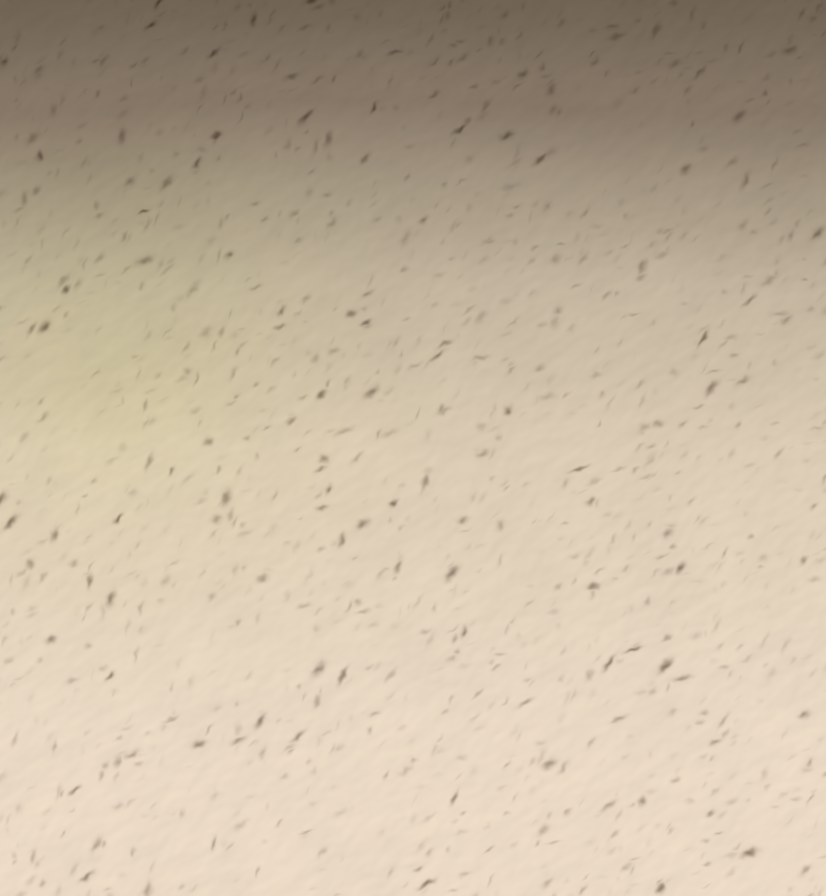
Reproduce this texture procedurally as a WebGL 1 fragment shader.

```glsl
precision highp float;
uniform vec2 u_resolution;

// Wall colours, from the shaded top edge to the lit base
const vec3 SHADE_DEEP = vec3(0.435, 0.385, 0.325);
const vec3 SHADE_MID  = vec3(0.525, 0.467, 0.402);
const vec3 SHADE_SOFT = vec3(0.640, 0.588, 0.508);
const vec3 WALL_DIM   = vec3(0.765, 0.710, 0.622);
const vec3 WALL_MID   = vec3(0.855, 0.793, 0.702);
const vec3 WALL_LIT   = vec3(0.920, 0.852, 0.770);
const vec3 PIT_TINT   = vec3(0.92, 1.0, 1.06);
const vec3 YELLOW_CAST = vec3(-0.012, 0.002, -0.042);

// Pits: cell size, half length and half width in canvas heights
const float FINE_CELL = 0.019;
const vec2  FINE_SIZE = vec2(0.0062, 0.0026);
const float FINE_DEPTH = 0.17;
const float BOLD_CELL = 0.036;
const vec2  BOLD_SIZE = vec2(0.0078, 0.0035);
const float BOLD_DEPTH = 0.40;

const float GRAIN_ANGLE = 0.60;
const float RELIEF = 0.020;
const float MOTTLE = 0.016;

float hash(vec2 p) {
  vec3 q = fract(vec3(p.xyx) * 0.1031);
  q += dot(q, q.yzx + 33.33);
  return fract((q.x + q.y) * q.z);
}

vec2 hash2(vec2 p) {
  return vec2(hash(p), hash(p + vec2(57.3, 19.7)));
}

vec2 gradientAt(vec2 cell) {
  float a = 6.2832 * hash(cell + 211.0);
  return vec2(cos(a), sin(a));
}

float gradientNoise(vec2 p) {
  vec2 i = floor(p), f = fract(p);
  vec2 u = f * f * f * (f * (f * 6.0 - 15.0) + 10.0);
  vec2 e = vec2(0.0, 1.0);
  float low = mix(dot(gradientAt(i), f), dot(gradientAt(i + e.yx), f - e.yx), u.x);
  float high = mix(dot(gradientAt(i + e), f - e), dot(gradientAt(i + 1.0), f - 1.0), u.x);
  return mix(low, high, u.y);
}

vec2 rotate(vec2 p, float a) {
  float c = cos(a), s = sin(a);
  return vec2(c * p.x + s * p.y, c * p.y - s * p.x);
}

// Scattered soft slanted pits, gathered in loose clusters
float pits(vec2 p, float cellSize, vec2 size, float seed) {
  vec2 home = floor(p / cellSize);
  float depth = 0.0;
  for (int y = -1; y <= 1; y++) {
    for (int x = -1; x <= 1; x++) {
      vec2 cell = home + vec2(float(x), float(y));
      vec2 id = cell + seed;
      vec2 centre = (cell + hash2(id)) * cellSize;
      float cluster = 0.5 + 0.8 * gradientNoise(centre * 9.0 + seed);
      float present = smoothstep(0.0, 0.15, cluster - hash(id + 71.0));
      float steepness = 0.28 * (1.0 - centre.x) + 1.1 * (hash(id + 13.0) - 0.5);
      vec2 d = rotate(p - centre, GRAIN_ANGLE + steepness);
      d /= size * (0.65 + 0.7 * hash2(id + 37.0));
      float strength = mix(0.2, 1.0, pow(hash(id + 91.0), 2.0));
      depth = max(depth, present * strength * exp(-dot(d, d) * 1.3));
    }
  }
  return depth;
}

// Vertical light falloff; t runs from the top down
vec3 wallShade(float t) {
  vec3 c = mix(SHADE_DEEP, SHADE_MID, smoothstep(-0.02, 0.12, t));
  c = mix(c, SHADE_SOFT, clamp((t - 0.12) / 0.09, 0.0, 1.0));
  c = mix(c, WALL_DIM, clamp((t - 0.21) / 0.11, 0.0, 1.0));
  c = mix(c, WALL_MID, clamp((t - 0.32) / 0.18, 0.0, 1.0));
  return mix(c, WALL_LIT, smoothstep(0.38, 0.92, t));
}

// Surface height, stretched along the grain
float surface(vec2 p) {
  vec2 q = rotate(p, GRAIN_ANGLE);
  return gradientNoise(q * vec2(32.0, 64.0)) + 0.5 * gradientNoise(q * vec2(75.0, 140.0) + 8.0);
}

void main() {
  vec2 p = gl_FragCoord.xy / u_resolution.y;
  float t = 1.0 - p.y;

  // Base light with a gently uneven shadow edge
  float edgeDrift = 0.022 * gradientNoise(p * vec2(2.6, 3.0) + 4.0);
  vec3 color = wallShade(t + edgeDrift);

  // Yellowish glow at the left
  vec2 glow = (p - vec2(0.13, 0.58)) / vec2(0.22, 0.20);
  color += YELLOW_CAST * exp(-dot(glow, glow));

  // Plaster relief and broad mottling
  float relief = surface(p) - surface(p + vec2(-0.004, 0.005));
  float mottle = gradientNoise(p * 13.0) + 0.5 * gradientNoise(p * 29.0 + 5.0);
  color *= 1.0 + RELIEF * relief + MOTTLE * mottle;

  // Pits, with ragged outlines
  vec2 ragged = vec2(gradientNoise(p * 110.0), gradientNoise(p * 110.0 + 40.0));
  vec2 q = p + 0.0028 * ragged;
  float dark = FINE_DEPTH * pits(q, FINE_CELL, FINE_SIZE, 17.0);
  dark = max(dark, BOLD_DEPTH * pits(q, BOLD_CELL, BOLD_SIZE, 143.0));
  color *= 1.0 - dark * PIT_TINT;

  gl_FragColor = vec4(clamp(color, 0.0, 1.0), 1.0);
}
```
